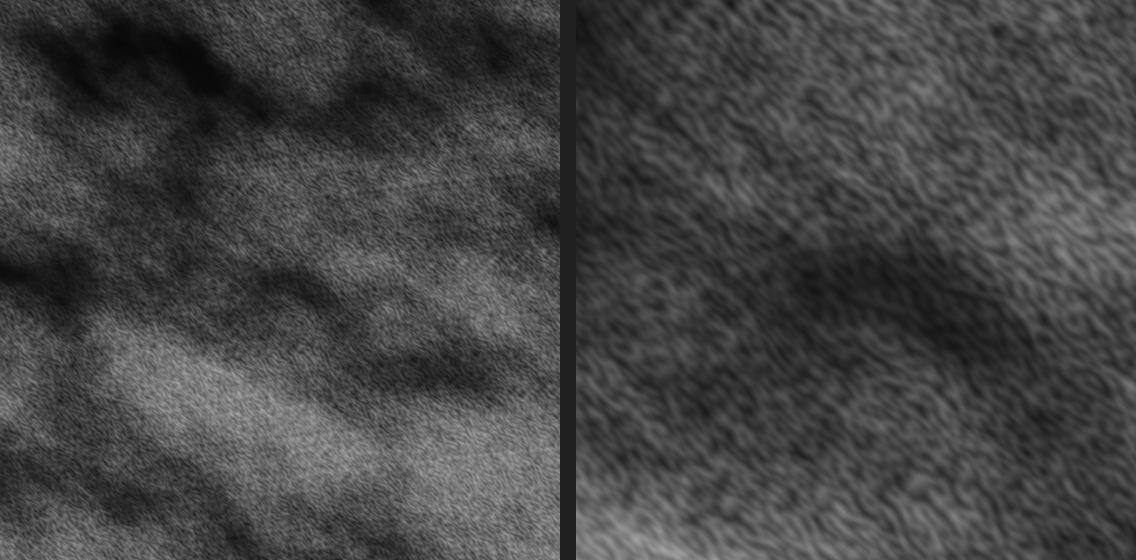
Left, the full canvas; right, a detail of the centre.
Write a WebGL 1 fragment shader that draws this texture.

```glsl
precision highp float;

uniform vec2 u_resolution;

const float MEAN_TONE = 0.298;
const float DARKEST_TONE = 0.03;
const float LIGHTEST_TONE = 0.5;
const int CLOUD_OCTAVES = 5;
const int WRINKLE_OCTAVES = 3;

// Coordinates (along, across) an axis at the given angle.
vec2 alongAxis(vec2 p, float angle) {
  float c = cos(angle);
  float s = sin(angle);
  return vec2(c * p.x + s * p.y, c * p.y - s * p.x);
}

vec2 randomGradient(vec2 cell) {
  float angle = 6.28318 * fract(sin(dot(cell, vec2(127.1, 311.7))) * 43758.55);
  return vec2(cos(angle), sin(angle));
}

float gradientNoise(vec2 p) {
  vec2 cell = floor(p);
  vec2 f = p - cell;
  vec2 blend = f * f * f * (f * (f * 6.0 - 15.0) + 10.0);
  vec2 right = vec2(1.0, 0.0);
  vec2 up = vec2(0.0, 1.0);
  float lower = mix(dot(randomGradient(cell), f),
                    dot(randomGradient(cell + right), f - right), blend.x);
  float upper = mix(dot(randomGradient(cell + up), f - up),
                    dot(randomGradient(cell + 1.0), f - 1.0), blend.x);
  return mix(lower, upper, blend.y);
}

// Noise stretched along a direction; scale is (along, across).
float streakNoise(vec2 p, float angle, vec2 scale, float seed) {
  return gradientNoise(alongAxis(p, angle) * scale + seed * vec2(17.3, 9.7));
}

// Octaves turn from gently sloping towards the diagonal as they get finer.
float clouds(vec2 p) {
  float sum = 0.0;
  float amplitude = 1.0;
  vec2 scale = vec2(2.2, 4.4);
  for (int i = 0; i < CLOUD_OCTAVES; i++) {
    float octave = float(i);
    float angle = mix(-0.3, -0.75, octave / 4.0);
    sum += amplitude * streakNoise(p, angle, scale, octave + 1.0);
    amplitude *= 0.58;
    scale *= 2.0;
  }
  return sum;
}

// Fine diagonal wrinkles, strongest in the finest octave.
float wrinkles(vec2 p) {
  vec2 q = p + 0.004 * gradientNoise(p * 14.0 + 5.0);
  float sum = 0.0;
  float amplitude = 0.32;
  vec2 scale = vec2(26.0, 56.0);
  for (int i = 0; i < WRINKLE_OCTAVES; i++) {
    sum += amplitude * streakNoise(q, -0.75, scale, float(i) + 8.0);
    amplitude *= 1.6;
    scale *= 2.05;
  }
  return sum;
}

// Sloping light and dark bands that fade out to the right.
float broadBands(vec2 p) {
  float phase = 15.7 * (p.y + 0.25 * p.x - 0.94);
  phase += 1.6 * gradientNoise(p * 3.0 + 21.0);
  return -cos(phase) * (1.0 - smoothstep(0.2, 0.8, p.x));
}

float softFloor(float value, float lowest) {
  float d = value - lowest;
  return lowest + 0.5 * (d + sqrt(d * d + 0.0015));
}

float softCeiling(float value, float highest) {
  return -softFloor(-value, -highest);
}

void main() {
  vec2 p = gl_FragCoord.xy / u_resolution.y;

  float tone = MEAN_TONE - 0.25 * (p.y - 0.5);
  tone += 0.115 * broadBands(p);
  tone += 0.34 * clouds(p);
  tone = softCeiling(softFloor(tone, DARKEST_TONE), LIGHTEST_TONE);

  // Wrinkles weaken in the shadows.
  float relief = 0.215 * smoothstep(0.0, 0.33, tone);
  tone += relief * wrinkles(p);

  gl_FragColor = vec4(vec3(clamp(tone, 0.0, 1.0)), 1.0);
}
```
